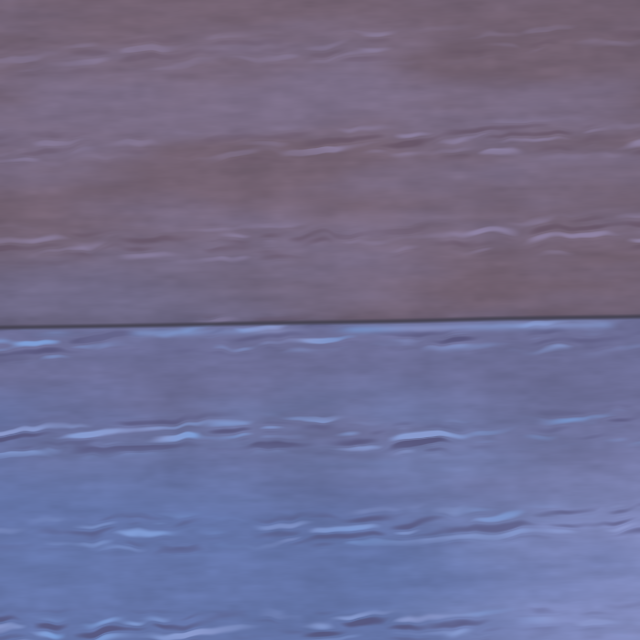
Write a WebGL 2 fragment shader that draws this texture.

```glsl
#version 300 es
precision highp float;

uniform vec2 u_resolution;
out vec4 outColor;

#define SEAM_Y 0.488
#define SEAM_SLOPE 0.017
#define SEAM_HALF_WIDTH 0.0034
#define BAND_PERIOD 0.15
#define BAND_OFFSET 0.014
#define BAND_WIDTH 0.027
#define RIDGE_CELLS vec2(14.0, 74.0)
#define RIDGE_STEP 0.0075
#define RIDGE_TILT 0.05
#define CREST_STRENGTH 0.85
#define SHADOW_STRENGTH 0.75
#define GRAIN_STRENGTH 0.07

const vec3 UPPER_BROWN = vec3(0.448, 0.382, 0.445);
const vec3 UPPER_MAUVE = vec3(0.478, 0.428, 0.528);
const vec3 UPPER_SLATE = vec3(0.425, 0.415, 0.540);
const vec3 LOWER_SLATE = vec3(0.428, 0.428, 0.582);
const vec3 LOWER_BLUE = vec3(0.385, 0.455, 0.660);
const vec3 LOWER_PALE = vec3(0.510, 0.545, 0.740);
const vec3 SKY_GLINT = vec3(0.430, 0.580, 0.820);
const vec3 SEAM_DARK = vec3(0.265, 0.255, 0.315);

float hash(vec2 cell) {
  uvec2 k = uvec2(ivec2(cell)) * uvec2(1597u, 3571u);
  uint n = (k.x ^ k.y) * 747796u + 28913u;
  n = ((n >> 15) ^ n) * 277803u;
  n = ((n >> 13) ^ n) * 668265u;
  return float((n ^ (n >> 16)) & 65535u) / 65535.0;
}

float noise(vec2 p) {
  vec2 cell = floor(p), f = p - cell;
  f = f * f * (3.0 - 2.0 * f);
  float below = mix(hash(cell), hash(cell + vec2(1, 0)), f.x);
  float above = mix(hash(cell + vec2(0, 1)), hash(cell + vec2(1, 1)), f.x);
  return mix(below, above, f.y);
}

float fbm(vec2 p) {
  float sum = 0.0, weight = 0.5;
  for (int i = 0; i < 4; i++) {
    sum += weight * noise(p);
    p = p * 2.03 + vec2(17.0, 31.0);
    weight *= 0.5;
  }
  return sum / 0.9375;
}

// Height of the raised grain: flat cells, tilted and rippled
float ridgeHeight(vec2 p) {
  p.y -= RIDGE_TILT * p.x;
  p.y += 0.010 * (noise(p * vec2(22.0, 18.0) + 40.0) - 0.5);
  p.y += 0.004 * (noise(p * vec2(55.0, 30.0) + 90.0) - 0.5);
  return 0.7 * noise(p * RIDGE_CELLS + 50.0) + 0.3 * noise(p * RIDGE_CELLS * 1.7 + 9.0);
}

// Evenly spaced rows of ridges, broken up along their length
float ridgeBand(vec2 p) {
  float row = (p.y - BAND_OFFSET) / BAND_PERIOD;
  float id = floor(row + 0.5);
  float drift = 0.014 * (noise(vec2(p.x * 3.0, id * 5.0 + 60.0)) - 0.5);
  float d = ((row - id) * BAND_PERIOD + drift) / BAND_WIDTH;
  float patches = smoothstep(0.15, 0.55, noise(vec2(p.x * 5.0, id * 7.0 + 3.0)));
  return exp(-d * d * d * d) * mix(0.4, 1.0, patches);
}

vec3 upperPlank(vec2 uv, float tone) {
  vec3 color = mix(UPPER_MAUVE, UPPER_BROWN, smoothstep(0.22, 0.66, tone + 0.25 * (uv.y - 0.72)));
  float slate = (1.0 - smoothstep(0.5, 0.68, uv.y)) * (1.0 - smoothstep(0.2, 0.75, uv.x));
  return mix(color, UPPER_SLATE, 0.8 * slate);
}

vec3 lowerPlank(vec2 uv, float tone) {
  float blue = 1.0 - smoothstep(0.18, 0.42, uv.y + 0.2 * (tone - 0.5) + 0.15 * uv.x);
  vec3 color = mix(LOWER_SLATE, LOWER_BLUE, 0.1 + 0.85 * blue);
  float pale = smoothstep(0.5, 1.05, uv.x + 0.5 * (tone - 0.5)) * (1.0 - smoothstep(0.1, 0.4, uv.y));
  color = mix(color, LOWER_PALE, pale);
  vec2 toGlow = (uv - vec2(0.48, 0.21)) / vec2(0.3, 0.16);
  float glow = exp(-dot(toGlow, toGlow)) * smoothstep(0.3, 0.75, tone);
  return mix(color, SKY_GLINT, 0.6 * glow);
}

void main() {
  vec2 uv = gl_FragCoord.xy / u_resolution;
  float pixel = 1.0 / u_resolution.y;
  vec2 grain = vec2(uv.x, uv.y - SEAM_SLOPE * uv.x);
  float seam = grain.y - SEAM_Y + 0.002 * (noise(vec2(uv.x * 5.0, 2.0)) - 0.5);
  float softness = max(pixel, 0.0015);
  float upper = smoothstep(-softness, softness, seam);

  // Two planks with broad, stretched stains
  float tone = fbm(grain * vec2(2.5, 11.0) + 5.0);
  vec3 color = mix(lowerPlank(uv, tone), upperPlank(uv, tone), upper);

  // Fine grain, small mottling and faint upright clouding
  float fine = fbm(grain * vec2(14.0, 80.0) + 20.0) - 0.5;
  float mottle = noise(grain * vec2(60.0, 110.0) + 33.0) - 0.5;
  float cloud = noise(uv * vec2(18.0, 3.0) + 70.0) - 0.5;
  color *= 1.0 + GRAIN_STRENGTH * (1.7 * fine + 0.5 * mottle + 0.8 * cloud);

  // Ridges lit from above, with shaded undersides
  float slope = ridgeHeight(grain) - ridgeHeight(grain + vec2(0.0, RIDGE_STEP));
  float band = ridgeBand(grain);
  float crest = band * smoothstep(0.03, 0.38, slope);
  float shade = band * smoothstep(0.03, 0.38, -slope);
  vec3 glint = mix(vec3(0.59, 0.63, 0.83), vec3(0.48, 0.66, 0.91), noise(uv * vec2(9.0, 25.0)));
  vec3 crestColor = mix(glint, vec3(0.60, 0.56, 0.72), upper);
  vec3 shadeColor = mix(vec3(0.32, 0.31, 0.46), vec3(0.37, 0.30, 0.37), upper);
  float relief = mix(1.0, 0.8, upper);
  color = mix(color, crestColor, CREST_STRENGTH * relief * crest);
  color = mix(color, shadeColor, SHADOW_STRENGTH * relief * shade);

  // Seam: dark gap, soft shadow above and a lit edge below
  float offset = (seam + 0.012) / 0.006;
  float edge = exp(-offset * offset) * smoothstep(0.25, 0.7, noise(vec2(uv.x * 12.0, 8.0)));
  color = mix(color, crestColor, 0.5 * edge);
  color *= 1.0 - 0.12 * upper * exp(-max(seam, 0.0) / 0.012);
  float gap = 1.0 - smoothstep(0.0, 1.7, abs(seam) / SEAM_HALF_WIDTH);
  color = mix(color, SEAM_DARK, 0.9 * gap);

  outColor = vec4(color, 1.0);
}
```
